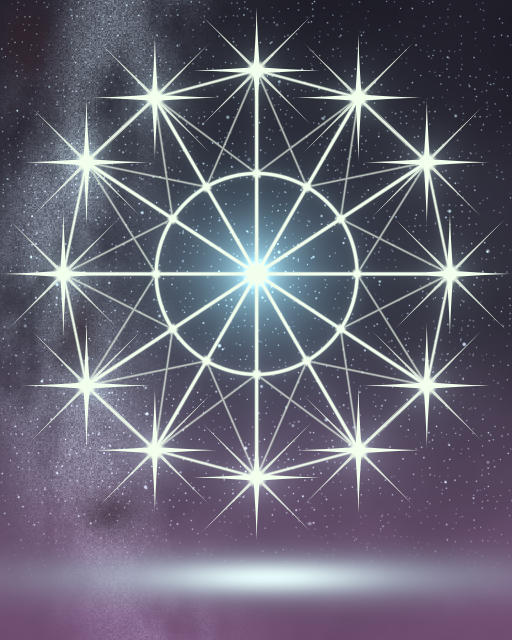
This background is drawn by a WebGL 1 fragment shader. Its source:

```glsl
precision highp float;
// A glowing twelve-pointed star wheel over a milky night sky and a bright misty horizon.
uniform vec2 u_resolution;

const vec2 HUB = vec2(0.401, 0.572);
const float RING = 0.157;
const vec3 IVORY = vec3(0.95, 1.0, 0.93);
const vec3 TEAL = vec3(0.33, 0.58, 0.63);

vec2 hash2(vec2 p) {
  vec3 q = fract(p.xyx * vec3(0.1031, 0.103, 0.0973));
  q += dot(q, q.yzx + 33.33);
  return fract((q.xx + q.yz) * q.zy);
}

float gradNoise(vec2 p) {
  vec2 i = floor(p), f = fract(p);
  vec2 u = f * f * (3.0 - 2.0 * f);
  vec2 o = vec2(1.0, 0.0);
  float a = dot(hash2(i) * 2.0 - 1.0, f);
  float b = dot(hash2(i + o) * 2.0 - 1.0, f - o);
  float c = dot(hash2(i + o.yx) * 2.0 - 1.0, f - o.yx);
  float d = dot(hash2(i + 1.0) * 2.0 - 1.0, f - 1.0);
  return mix(mix(a, b, u.x), mix(c, d, u.x), u.y);
}

float fbm(vec2 p) {
  float sum = 0.0, amp = 0.6;
  for (int i = 0; i < 5; i++) {
    sum += amp * gradNoise(p);
    p = p * 2.03 + 7.1;
    amp *= 0.5;
  }
  return sum;
}

// Round falloff around a centre
float blob(vec2 p, vec2 centre, vec2 size) {
  vec2 d = (p - centre) / size;
  return exp(-dot(d, d));
}

// Scattered round stars, one candidate per grid cell
float starLayer(vec2 p, float cells, float radius, float density, float px) {
  vec2 id = floor(p * cells);
  vec2 h = hash2(id + cells), k = hash2(id + 71.0);
  float d = length(p - (id + 0.2 + 0.6 * h) / cells);
  float r = radius * (0.5 + k.y);
  return step(k.x, density) * (0.3 + 0.7 * h.y) * (1.0 - smoothstep(r - px, r + px, d));
}

float segment(vec2 p, vec2 a, vec2 b) {
  vec2 d = b - a;
  return length(p - a - d * clamp(dot(p - a, d) / dot(d, d), 0.0, 1.0));
}

float stroke(float dist, float halfWidth, float px) {
  return 1.0 - smoothstep(halfWidth - px, halfWidth + px, dist);
}

// Four tapered rays along the axes
float rays(vec2 d, float len, float width, float px) {
  vec2 q = abs(d);
  vec2 taper = max(1.0 - q / len, 0.0);
  vec2 halfW = width * taper * sqrt(taper);
  vec2 cover = clamp((halfW - q.yx) / px + 0.5, 0.0, 1.0) * smoothstep(0.0, 0.2, taper);
  return max(cover.x, cover.y);
}

// Direction of the k-th spoke, slightly uneven around the wheel
vec2 spoke(float k) {
  float a = k * 0.523599;
  a += 0.033 * (sin(2.0 * a) + sin(4.0 * a));
  return vec2(cos(a), sin(a));
}

vec2 outerNode(float k) {
  vec2 s = spoke(k);
  return HUB + s * (0.302 + 0.016 * min(1.0, 2.0 * abs(s.y)));
}

vec3 skyColor(vec2 p, float px) {
  vec3 c = mix(vec3(0.43, 0.30, 0.44), vec3(0.35, 0.28, 0.38), smoothstep(0.0, 0.28, p.y));
  c = mix(c, vec3(0.18, 0.17, 0.22), smoothstep(0.17, 0.57, p.y));
  c = mix(c, vec3(0.12, 0.115, 0.155), smoothstep(0.6, 0.95, p.y));
  c *= 1.0 + 0.25 * fbm(p * 5.0 + 3.0);
  // Milky band curving down the left side, with dark dust patches
  float x = p.x - 0.09 - 0.5 * (p.y - 0.55) * (p.y - 0.55);
  float band = exp(-x * x / 0.0145) * smoothstep(-0.4, 0.2, fbm(p * vec2(9.0, 6.0)));
  band *= 0.45 + 0.55 * smoothstep(0.05, 0.45, p.y);
  float grain = hash2(floor(p * 520.0)).x - 0.5;
  c += band * vec3(0.27, 0.3, 0.31) * (1.0 + 0.7 * grain);
  float dust = 0.75 * blob(p, vec2(0.04, 0.92), vec2(0.055, 0.1));
  dust += 0.6 * blob(p, vec2(0.125, 0.48), vec2(0.03, 0.05));
  dust += 0.5 * blob(p, vec2(0.17, 0.2), vec2(0.05, 0.035));
  dust *= 1.0 + 1.2 * fbm(p * 12.0);
  c = mix(c, vec3(0.18, 0.13, 0.17), clamp(dust, 0.0, 0.8));
  float stars = starLayer(p, 95.0, 0.0007, 0.4, px) + starLayer(p, 48.0, 0.001, 0.3, px);
  stars += starLayer(p, 19.0, 0.0018, 0.18, px);
  return c + stars * vec3(0.55, 0.65, 0.67) * smoothstep(0.06, 0.25, p.y);
}

void main() {
  float px = 1.0 / u_resolution.y;
  vec2 p = (gl_FragCoord.xy - 0.5 * u_resolution) * px + vec2(0.4, 0.5);
  float r = length(p - HUB);
  vec3 color = skyColor(p, px);

  // Hub light and horizon mist
  color += TEAL * (0.55 * exp(-r * r / 0.011) + 0.13 * exp(-r * r / 0.07));
  vec2 horizon = vec2(0.42, 0.098);
  color = mix(color, vec3(0.63, 0.71, 0.77), 0.75 * blob(p, horizon, vec2(0.42, 0.04)));
  color = mix(color, vec3(0.9, 0.98, 0.98), blob(p, horizon, vec2(0.16, 0.022)));

  // Wheel: spokes, rim, lattice, nodes and flares
  float ringDist = abs(r - RING);
  float ink = max(stroke(ringDist, 0.0028, px), stroke(r, 0.018, 3.0 * px));
  float glow = 0.2 * exp(-ringDist * 120.0) + 0.8 * exp(-r * 30.0);
  for (int i = 0; i < 12; i++) {
    float k = float(i);
    vec2 tip = outerNode(k), rim = HUB + RING * spoke(k), e = p - tip;
    float bold = segment(p, HUB, tip);
    float edge = segment(p, tip, outerNode(k + 1.0));
    float web = min(segment(p, tip, HUB + RING * spoke(k + 1.0)),
                    segment(p, tip, HUB + RING * spoke(k - 1.0)));
    ink = max(ink, max(stroke(bold, 0.0027, px), 0.95 * stroke(edge, 0.002, px)));
    ink = max(ink, max(0.7 * stroke(web, 0.0014, px), stroke(length(p - rim), 0.0075, 2.0 * px)));
    ink = max(ink, stroke(length(e), 0.0135, 3.0 * px));
    vec2 diagonal = vec2(e.x + e.y, e.x - e.y) * 0.7071;
    ink = max(ink, max(rays(e, 0.102, 0.0052, px), 0.85 * rays(diagonal, 0.125, 0.003, px)));
    glow += 0.12 * exp(-min(bold, edge) * 130.0) + 0.6 * exp(-length(e) * 42.0);
  }
  color += glow * vec3(0.48, 0.6, 0.58);
  gl_FragColor = vec4(mix(color, IVORY, ink), 1.0);
}
```
